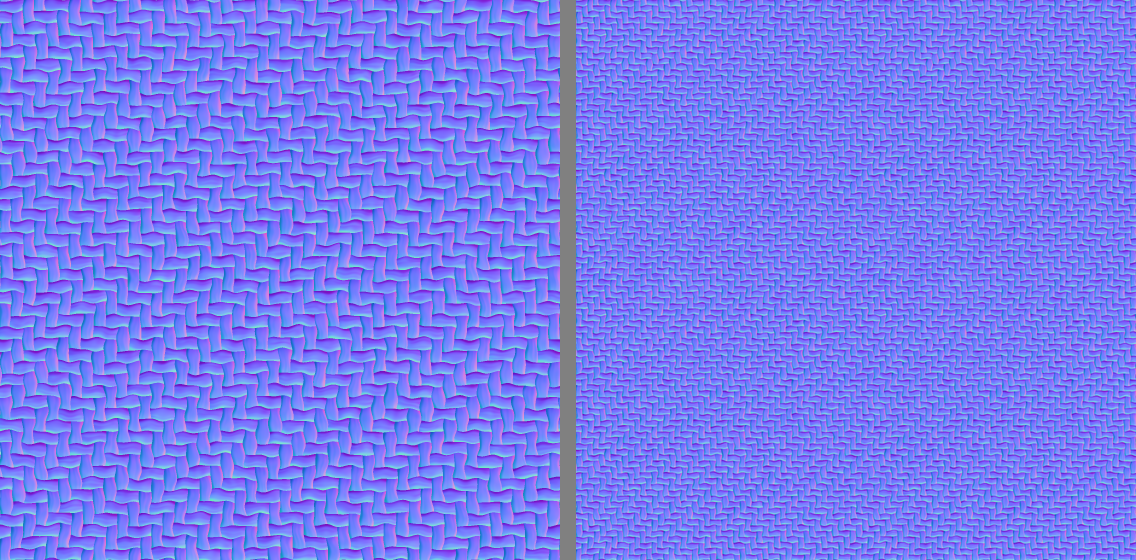
Left, the tile; right, the same tile 2 across and 2 down.
This texture map is drawn by a WebGL 2 fragment shader. Its source:

```glsl
#version 300 es
precision highp float;

uniform vec2 u_resolution;
out vec4 fragColor;

const float TAU = 6.2831853;
const float THREADS = 48.0;          // threads across and down, a multiple of TWILL
const float TWILL = 4.0;             // over two, under two
const float TWILL_SHIFT = 1.0;
const float WARP_AMOUNT = 0.10;      // waviness, in thread widths
const float TILT = 0.20;             // skew of single floats
const float BOW = 0.14;              // bend of single floats
const vec2 FIBRE_DENSITY = vec2(0.5, 6.0); // along, across one thread
const float FIBRE_SLOPE = 0.26;
const float WEFT_ROUND = 0.40;
const float WEFT_EDGE = 0.36;
const float WEFT_BIAS = 0.06;
const float WARP_ROUND = 0.22;
const float WARP_EDGE = 0.50;
const float WARP_BIAS = -0.08;
const float WEFT_DIP = 0.20;         // slope at the ends of a float
const float WARP_DIP = 0.36;
const float MAX_SLOPE = 0.86;
const int SAMPLES = 3;

float hash(vec2 p) {
    vec3 a = fract(vec3(p.xyx) * vec3(0.1031, 0.1030, 0.0973));
    a += dot(a, a.yzx + 33.33);
    return fract((a.x + a.y) * a.z);
}

// Value noise whose lattice wraps after the given period
float wrappedNoise(vec2 p, vec2 period) {
    vec2 cell = floor(p);
    vec2 f = fract(p);
    f = f * f * (3.0 - 2.0 * f);
    vec2 lo = mod(cell, period);
    vec2 hi = mod(cell + 1.0, period);
    float bottom = mix(hash(lo), hash(vec2(hi.x, lo.y)), f.x);
    float top = mix(hash(vec2(lo.x, hi.y)), hash(hi), f.x);
    return mix(bottom, top, f.y);
}

// Layered sines with whole frequencies
vec2 waviness(vec2 uv) {
    vec2 a = TAU * uv;
    float x = sin(3.0 * a.x + 5.0 * a.y) + 0.7 * sin(13.0 * a.x - 17.0 * a.y + 1.3)
            + 0.5 * sin(23.0 * a.x + 27.0 * a.y + 4.1);
    float y = sin(5.0 * a.x - 3.0 * a.y + 2.0) + 0.7 * sin(19.0 * a.x + 11.0 * a.y)
            + 0.5 * sin(29.0 * a.x - 21.0 * a.y + 0.6);
    return WARP_AMOUNT * vec2(x, y);
}

float edgeSlope(float across) {
    return sign(across) * smoothstep(0.5, 1.0, abs(across));
}

// Surface colour of the twill at a point of the unit tile
vec3 weave(vec2 uv) {
    vec2 p = uv * THREADS + waviness(uv);
    vec2 cell = floor(p);
    vec2 f = fract(p);
    float phase = mod(cell.x - cell.y - TWILL_SHIFT, TWILL);
    bool isWeft = phase < 2.0;

    // Coordinates from -1 to 1 along and across the visible float
    float part = isWeft ? phase : 3.0 - phase;
    vec2 id = mod(isWeft ? cell - vec2(part, 0.0) : cell - vec2(0.0, part), THREADS);
    float along = part + (isWeft ? f.x : f.y) - 1.0;
    float across = 2.0 * (isWeft ? f.y : f.x) - 1.0;
    float tilt = TILT * (2.0 * hash(id + 7.0) - 1.0);
    float bow = BOW * (2.0 * hash(id + 71.0) - 1.0);
    across = clamp(across + tilt * along + bow * (1.0 - 2.0 * along * along), -1.0, 1.0);

    // Fine fibres run the length of each thread
    vec2 strand = isWeft ? p : p.yx;
    strand.y += 0.5 * tilt * along;
    vec2 period = THREADS * FIBRE_DENSITY;
    float fibre = wrappedNoise(strand * FIBRE_DENSITY, period) - 0.5;
    fibre += 0.6 * (wrappedNoise(strand * FIBRE_DENSITY * vec2(4.0, 0.5),
                                 period * vec2(4.0, 0.5)) - 0.5);
    fibre *= FIBRE_SLOPE;

    // Rounded thread, dipping under its neighbours at both ends
    float dip = along * (0.4 + 0.6 * along * along);
    float weftSlope = WEFT_BIAS + WEFT_ROUND * across + WEFT_EDGE * edgeSlope(across);
    float warpSlope = WARP_BIAS + WARP_ROUND * across + WARP_EDGE * edgeSlope(across);
    vec2 slope = isWeft ? vec2(WEFT_DIP * dip - 0.04, weftSlope + fibre)
                        : vec2(warpSlope + fibre, WARP_DIP * dip);
    slope *= min(1.0, MAX_SLOPE / max(length(slope), 0.001));
    vec3 normal = vec3(slope.x, -slope.y, sqrt(1.0 - dot(slope, slope)));
    return 0.5 + 0.5 * normal;
}

void main() {
    // Average a small grid of samples to smooth the edges
    vec3 colour = vec3(0.0);
    for (int j = 0; j < SAMPLES; j++) {
        for (int i = 0; i < SAMPLES; i++) {
            vec2 offset = (vec2(i, j) + 0.5) / float(SAMPLES) - 0.5;
            colour += weave((gl_FragCoord.xy + offset) / u_resolution);
        }
    }
    fragColor = vec4(colour / float(SAMPLES * SAMPLES), 1.0);
}
```
